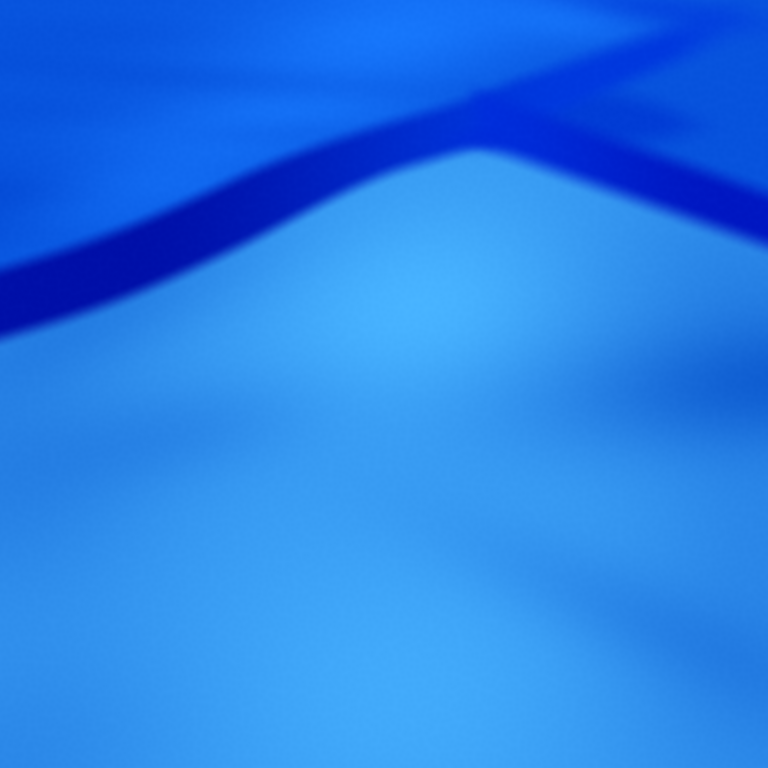
This background is drawn by a WebGL 1 fragment shader. Its source:

```glsl
precision highp float;
uniform vec2 u_resolution;

#define BAND_START 0.604
#define BAND_SLOPE 0.385
#define FORK vec2(0.65, 0.837)
#define FORK_SLOPE -0.352
#define EDGE_SOFT 0.014
#define GRAIN_SCALE 130.0
#define GRAIN_AMOUNT 0.011
#define FLOOR_DARK vec3(0.08, 0.40, 0.84)
#define FLOOR_LIGHT vec3(0.28, 0.70, 1.0)
#define SKY_DARK vec3(0.0, 0.26, 0.81)
#define SKY_LIGHT vec3(0.09, 0.47, 0.99)

// Soft elliptical glow, turned by an angle
float glow(vec2 p, vec2 center, vec2 radius, float angle) {
  vec2 d = p - center;
  float c = cos(angle), s = sin(angle);
  d = vec2(c * d.x + s * d.y, c * d.y - s * d.x) / radius;
  return exp(-dot(d, d));
}

// Coverage of a soft strip, given the offset from its centre line
float strip(float offset, float halfWidth, float soft) {
  return 1.0 - smoothstep(halfWidth - soft, halfWidth + soft, abs(offset));
}

vec2 hash2(vec2 p) {
  vec2 q = vec2(dot(p, vec2(127.1, 311.7)), dot(p, vec2(269.5, 183.3)));
  return fract(sin(q) * 43758.5);
}

// Distance to the nearest scattered cell point
float cellular(vec2 p) {
  vec2 cell = floor(p), f = fract(p);
  float nearest = 2.0;
  for (int j = -1; j <= 1; j++) {
    for (int i = -1; i <= 1; i++) {
      vec2 o = vec2(float(i), float(j));
      nearest = min(nearest, length(o + hash2(cell + o) - f));
    }
  }
  return nearest;
}

// Light field below the bands
vec3 floorColor(vec2 p) {
  float light = 0.70;
  light += 0.32 * glow(p, vec2(0.55, 0.60), vec2(0.20, 0.13), 0.2);
  light += 0.20 * glow(p, vec2(0.53, 0.10), vec2(0.28, 0.20), 0.0);
  light -= 0.50 * glow(p, vec2(1.0, 0.50), vec2(0.32, 0.08), 0.08);
  light -= 0.34 * glow(p, vec2(1.0, 0.60), vec2(0.24, 0.18), -0.3);
  light -= 0.32 * glow(p, vec2(0.14, 0.60), vec2(0.26, 0.07), 0.4);
  light -= 0.20 * glow(p, vec2(0.25, 0.44), vec2(0.17, 0.06), 0.2);
  light -= 0.36 * glow(p, vec2(0.0, 0.38), vec2(0.22, 0.17), 0.3);
  light -= 0.22 * glow(p, vec2(0.80, 0.21), vec2(0.26, 0.06), -0.42);
  light -= 0.32 * glow(p, vec2(1.02, 0.10), vec2(0.24, 0.20), 0.0);
  light -= 0.26 * glow(p, vec2(0.0, 0.0), vec2(0.25, 0.16), 0.3);
  light -= 0.16 * glow(p, vec2(1.0, 0.34), vec2(0.16, 0.14), 0.0);
  return mix(FLOOR_DARK, FLOOR_LIGHT, light);
}

// Streaked field above the bands
vec3 skyColor(vec2 p) {
  float light = 0.30;
  light += 0.58 * glow(p, vec2(0.53, 0.98), vec2(0.24, 0.08), 0.1);
  light += 0.42 * glow(p, vec2(0.38, 0.85), vec2(0.24, 0.08), 0.2);
  light += 0.30 * glow(p, vec2(0.76, 0.97), vec2(0.10, 0.03), -0.1);
  light += 0.30 * glow(p, vec2(0.16, 0.74), vec2(0.20, 0.07), 0.35);
  light -= 0.22 * glow(p, vec2(0.0, 0.73), vec2(0.14, 0.05), 0.1);
  light -= 0.16 * glow(p, vec2(0.36, 0.895), vec2(0.28, 0.022), -0.05);
  light -= 0.14 * glow(p, vec2(0.33, 0.825), vec2(0.12, 0.018), 0.05);
  float streaks = sin(72.0 * p.y - 7.0 * p.x) + 0.5 * sin(115.0 * p.y + 9.0 * p.x);
  light += 0.025 * streaks * (1.0 - smoothstep(0.4, 0.75, p.x));
  return mix(SKY_DARK, SKY_LIGHT, light);
}

void main() {
  vec2 p = gl_FragCoord.xy / u_resolution;

  // Centre lines of the rising band and its falling branch
  float wave = 0.009 * sin(10.1 * p.x) * (1.0 - smoothstep(0.5, 0.66, p.x));
  float rise = p.y - (BAND_START + BAND_SLOPE * p.x - wave);
  float fall = p.y - (FORK.y + FORK_SLOPE * (p.x - FORK.x));

  // Two fields split beneath the bands
  float above = smoothstep(-0.015, 0.015, p.x > FORK.x ? fall : rise);
  vec3 color = mix(floorColor(p), skyColor(p), above);

  // Faint wedge in the fork and shadow at the upper edge
  float wedge = strip(p.y - 0.845 + 0.08 * (p.x - 0.8), 0.035 * (1.0 - smoothstep(0.78, 0.97, p.x)), 0.022);
  wedge *= smoothstep(0.64, 0.70, p.x) * (1.0 - smoothstep(0.86, 0.96, p.x));
  color = mix(color, vec3(0.0, 0.22, 0.83), 0.85 * wedge);
  float topShadow = glow(p, vec2(0.88, 0.985), vec2(0.14, 0.02), -0.15);
  color = mix(color, vec3(0.01, 0.25, 0.87), 0.75 * topShadow);

  // Bands, softer and paler toward the upper right
  float far = smoothstep(0.6, 1.0, p.x);
  float width = mix(0.045, 0.032, smoothstep(0.3, 0.53, p.x)) - 0.012 * far;
  float riseMask = strip(rise, width, EDGE_SOFT + 0.008 * far);
  riseMask *= 1.0 - smoothstep(0.86, 1.0, p.x);
  float fallMask = strip(fall, 0.034, EDGE_SOFT + 0.003) * smoothstep(0.60, 0.64, p.x);
  vec3 riseColor = mix(vec3(0.0, 0.06, 0.66), vec3(0.0, 0.22, 0.87), smoothstep(0.15, 0.75, p.x));
  vec3 fallColor = mix(vec3(0.0, 0.18, 0.86), vec3(0.0, 0.09, 0.76), smoothstep(0.62, 0.95, p.x));
  color = mix(color, riseColor, riseMask);
  color = mix(color, fallColor, fallMask);

  // Rounded joint beneath the fork
  float joint = glow(p, vec2(0.63, 0.818), vec2(0.045, 0.014), 0.0);
  color = mix(color, vec3(0.0, 0.17, 0.85), 0.85 * joint);

  // Fine mottled grain
  color += GRAIN_AMOUNT * (cellular(p * GRAIN_SCALE) - 0.45);
  gl_FragColor = vec4(clamp(color, 0.0, 1.0), 1.0);
}
```
